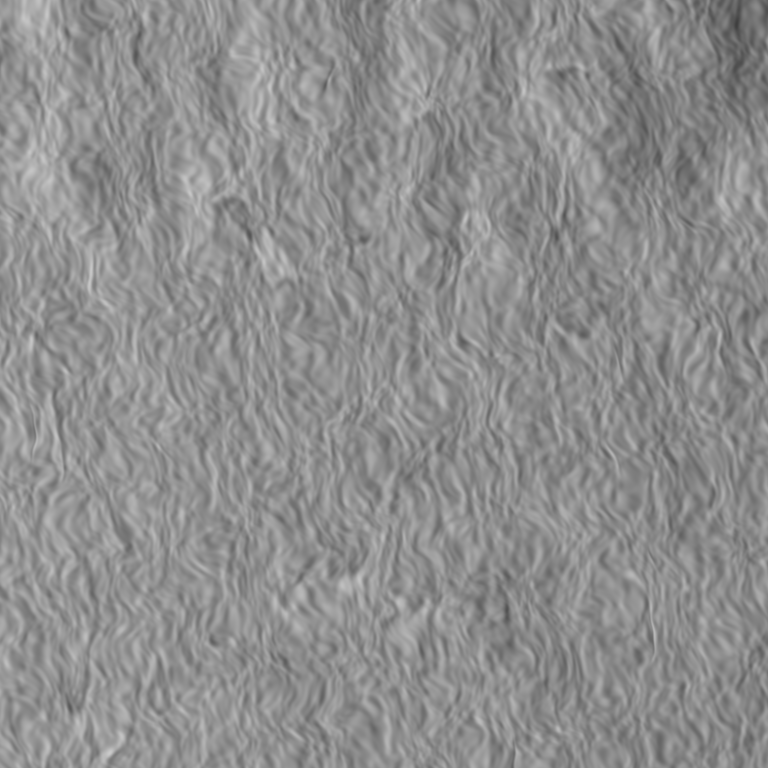
This texture is drawn by a Shadertoy shader. Its source:

```glsl
// Grey, rough ground relief lit from the left, with fine upright grain and soft hills along the top.

const float TAU = 6.2831853;
const float BASE_GREY = 0.559;

// Integer hash of a lattice cell, 0 to 1
float hash(vec2 cell) {
    uvec2 k = uvec2(ivec2(cell)) * uvec2(1597334673u, 3812015801u);
    uint h = (k.x ^ k.y) * 1597334673u;
    h = (h ^ (h >> 15)) * 2246822519u;
    return float((h ^ (h >> 13)) >> 8) / 16777216.0;
}

float cornerSlope(vec2 cell, vec2 corner, vec2 f) {
    float angle = TAU * hash(cell + corner);
    return dot(vec2(cos(angle), sin(angle)), f - corner);
}

// Gradient noise, about -0.7 to 0.7
float noise(vec2 p) {
    vec2 cell = floor(p), f = p - cell;
    vec2 u = f * f * f * (f * (f * 6.0 - 15.0) + 10.0);
    float low = mix(cornerSlope(cell, vec2(0, 0), f), cornerSlope(cell, vec2(1, 0), f), u.x);
    float high = mix(cornerSlope(cell, vec2(0, 1), f), cornerSlope(cell, vec2(1, 1), f), u.x);
    return mix(low, high, u.y);
}

mat2 rotation(float angle) {
    float c = cos(angle), s = sin(angle);
    return mat2(c, s, -s, c);
}

// Side lighting of a noise height field; the turned lattice hides its grid
float relief(vec2 p, vec2 frequency, float turn) {
    mat2 spin = rotation(turn);
    vec2 q = spin * (p * frequency) + 17.0 * turn;
    vec2 reach = spin * vec2(0.3, 0.0);
    return noise(q + reach) - noise(q - reach);
}

// Sparse wandering cracks with one bright and one dark flank
float crease(vec2 p, vec2 frequency, float width, float seed) {
    float t = noise(p * frequency + seed) / width;
    float mask = smoothstep(0.12, 0.38, noise(p * vec2(11.0, 8.0) + seed * 2.3));
    return t * exp(-t * t) * mask;
}

// Bend and lean the strokes so that they are not all parallel
vec2 warp(vec2 p) {
    vec2 bend = vec2(noise(p * 13.0 + 3.7), noise(p * 13.0 + 41.2));
    vec2 jitter = vec2(noise(p * 34.0 + 8.1), noise(p * 34.0 + 63.5));
    return p + vec2(0.14 * p.y, 0.0) + 0.022 * bend + 0.006 * jitter;
}

void mainImage(out vec4 fragColor, in vec2 fragCoord) {
    vec2 p = fragCoord / iResolution.y;
    vec2 uv = fragCoord / iResolution.xy;
    vec2 q = warp(p);

    // Fine grain in three sizes
    float grain = 0.060 * relief(q, vec2(38.0, 24.0), 0.5)
                + 0.130 * relief(q, vec2(76.0, 46.0), 1.1)
                + 0.085 * relief(q, vec2(118.0, 78.0), 2.0);

    // Hills, strongest in the upper third, and faint mottling
    float upland = mix(0.25, 1.0, smoothstep(0.58, 0.80, uv.y));
    float hills = 0.11 * relief(q, vec2(7.5, 4.5), 0.8)
                + 0.09 * relief(q, vec2(15.0, 8.0), 1.7);
    float mottle = 0.06 * noise(q * vec2(16.0, 11.0) + 29.0);

    float cracks = 0.20 * crease(q, vec2(12.0, 5.0), 0.05, 5.3)
                 + 0.16 * crease(q, vec2(19.0, 9.0), 0.08, 23.9);

    // Paler left side and shaded upper right corner
    float shading = 0.05 * (0.5 - uv.x)
                  - 0.08 * smoothstep(0.28, 0.0, distance(uv, vec2(1.0)));

    float grey = BASE_GREY + grain + upland * hills + mottle + cracks + shading;
    fragColor = vec4(vec3(clamp(grey, 0.0, 1.0)), 1.0);
}
```
